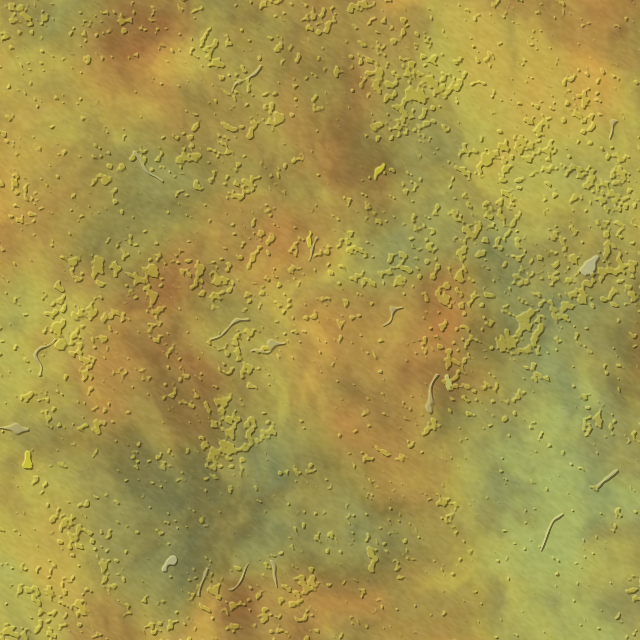
This texture is drawn by a WebGL 2 fragment shader. Its source:

```glsl
#version 300 es
precision highp float;

uniform vec2 u_resolution;
out vec4 fragColor;

float hash(vec2 p) {
    vec3 q = fract(vec3(p.xyx) * 0.1031);
    q += dot(q, q.yzx + 33.33);
    return fract((q.x + q.y) * q.z);
}

float noise(vec2 p) {
    vec2 cell = floor(p), f = fract(p);
    f = f * f * (3.0 - 2.0 * f);
    float low = mix(hash(cell), hash(cell + vec2(1, 0)), f.x);
    float high = mix(hash(cell + vec2(0, 1)), hash(cell + vec2(1, 1)), f.x);
    return mix(low, high, f.y);
}

vec2 turn(vec2 p, float angle) {
    float c = cos(angle), s = sin(angle);
    return vec2(c * p.x - s * p.y, s * p.x + c * p.y);
}

float fbm(vec2 p, int octaves) {
    float sum = 0.0, weight = 0.5, total = 0.0;
    for (int i = 0; i < octaves; i++) {
        sum += weight * noise(p);
        total += weight;
        weight *= 0.55;
        p = turn(p, 0.65) * 2.03 + 17.3;
    }
    return sum / total;
}

float segment(vec2 p, vec2 halfSpan) {
    float t = clamp(dot(p, halfSpan) / dot(halfSpan, halfSpan), -1.0, 1.0);
    return length(p - halfSpan * t);
}

// Small raised chips; density lowers the cut-off
float chips(vec2 p, float density) {
    float grain = 0.66 * noise(turn(p, 0.5) * 112.0 + 40.0)
                + 0.34 * noise(turn(p, 1.2) * 205.0 + 90.0);
    float cut = mix(0.84, 0.575, density);
    return smoothstep(cut - 0.07, cut + 0.08, grain);
}

// Scattered crooked strokes with ragged width
float strokes(vec2 p, int count, float seed, float halfLength, float width) {
    vec2 wobble = vec2(noise(p * 38.0 + seed), noise(p * 38.0 + seed + 50.0)) - 0.5;
    vec2 q = p + 0.022 * wobble;
    float ragged = width * (0.15 + 1.5 * noise(p * 95.0 + seed));
    float cover = 0.0;
    for (int i = 0; i < count; i++) {
        vec2 id = vec2(float(i) * 3.7 + 1.0, seed);
        vec2 centre = vec2(hash(id), hash(id + 11.0));
        float angle = mix(-0.7, 1.5, sqrt(hash(id + 23.0)));
        float reach = halfLength * mix(0.5, 1.4, hash(id + 31.0));
        float d = segment(q - centre, reach * vec2(cos(angle), sin(angle)));
        cover = max(cover, 1.0 - smoothstep(ragged - 0.0012, ragged + 0.0012, d));
    }
    return cover;
}

// Cloudy pigment: tone from olive to yellow, tinted ochre or grey-green
vec3 pigment(vec2 p) {
    vec2 warp = vec2(fbm(p * 4.0, 3), fbm(p * 4.0 + 31.0, 3)) - 0.5;
    vec2 q = p + 0.16 * warp;
    float tone = 0.72 * fbm(q * 3.6 + 5.0, 5) + 0.28 * fbm(q * vec2(22.0, 17.0), 4);
    tone += 0.07 * (p.y - p.x) + 0.02;
    float light = smoothstep(0.27, 0.74, tone);
    vec3 olive = vec3(0.50, 0.45, 0.245);
    vec3 khaki = vec3(0.63, 0.575, 0.295);
    vec3 yellow = vec3(0.735, 0.69, 0.32);
    vec3 colour = mix(olive, khaki, smoothstep(0.0, 0.52, light));
    colour = mix(colour, yellow, smoothstep(0.48, 1.0, light));
    float tint = fbm(q * 4.4 + 63.0, 4) - 0.5;
    colour += max(tint, 0.0) * vec3(0.26, -0.14, -0.06);
    colour += max(-tint, 0.0) * vec3(-0.24, 0.02, 0.22);
    return colour;
}

float relief(vec2 p, float density) {
    float raised = chips(p, density);
    raised = max(raised, strokes(p, 15, 7.0, 0.025, 0.0022));
    return max(raised, strokes(p, 6, 19.0, 0.008, 0.0065));
}

void main() {
    vec2 p = gl_FragCoord.xy / u_resolution.y;
    float patches = 0.62 * fbm(p * 5.5 + 12.0, 3) + 0.38 * noise(p * 24.0 + 8.0);
    float density = smoothstep(0.40, 0.72, patches);

    vec3 colour = pigment(p);

    // Fine slanted surface grain
    vec2 weave = turn(p, 0.6);
    colour += 0.045 * (noise(weave * vec2(130.0, 290.0)) - 0.5);
    colour += 0.03 * (fbm(p * 70.0, 2) - 0.5);

    // Chip faces, pale scrapes and bright flakes
    float chip = chips(p, density);
    float scrape = strokes(p, 15, 7.0, 0.025, 0.0022);
    float flake = strokes(p, 6, 19.0, 0.008, 0.0065);
    colour = mix(colour, vec3(0.75, 0.70, 0.25), 0.5 * chip);
    colour = mix(colour, vec3(0.69, 0.66, 0.47), 0.65 * scrape);
    vec3 flakeColour = mix(vec3(0.80, 0.77, 0.22), vec3(0.73, 0.73, 0.55),
                           smoothstep(0.4, 0.6, noise(p * 6.0 + 3.0)));
    colour = mix(colour, flakeColour, 0.8 * flake);

    // Side light over raised edges
    vec2 toLight = vec2(-0.0011, 0.0012);
    float slope = relief(p - toLight, density) - relief(p + toLight, density);
    colour *= 1.0 - 0.46 * max(-slope, 0.0) * vec3(0.9, 0.95, 1.1);
    colour += 0.13 * max(slope, 0.0) * vec3(1.0, 0.98, 0.6);

    fragColor = vec4(clamp(colour, 0.0, 1.0), 1.0);
}
```
